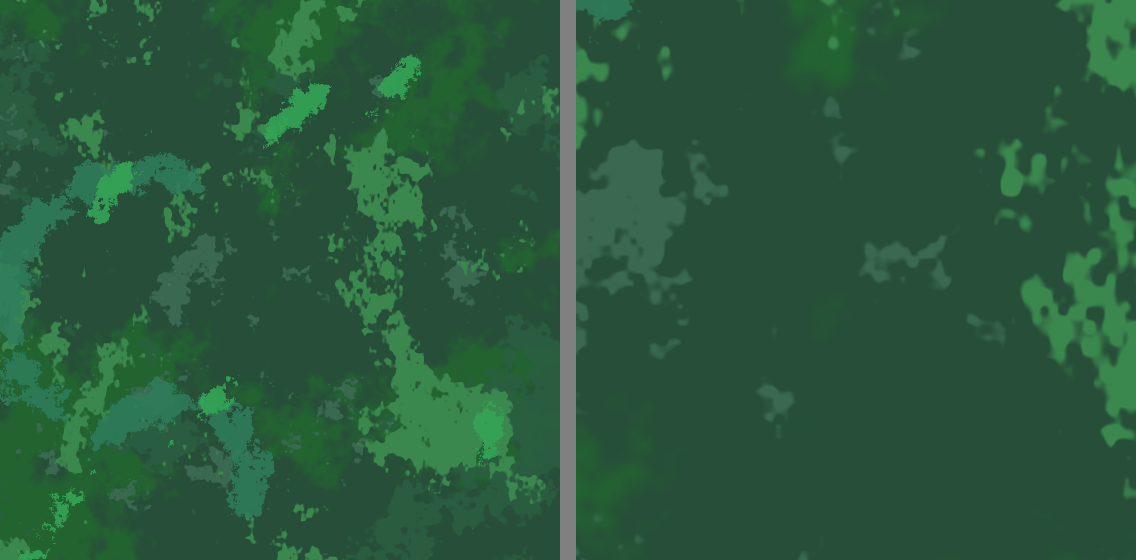
Left: the whole. Right: its middle third, enlarged.
A WebGL 1 fragment shader for this texture:

```glsl
precision highp float;
// Mottled forest-green camouflage: a flat dark ground under ragged washes,
// sage flecks, teal brushed arcs and a few bright dabs. Each layer is
// thresholded fractal value noise, so its edges crumble into small grains.

uniform vec2 u_resolution;

float hash(vec2 p) {
  vec3 h = fract(p.xyx * 0.1031);
  h += dot(h, h.yzx + 33.33);
  return fract((h.x + h.y) * h.z);
}

float valueNoise(vec2 p) {
  vec2 cell = floor(p);
  vec2 f = fract(p);
  f = f * f * (3.0 - 2.0 * f);
  float low = mix(hash(cell), hash(cell + vec2(1.0, 0.0)), f.x);
  float high = mix(hash(cell + vec2(0.0, 1.0)), hash(cell + 1.0), f.x);
  return mix(low, high, f.y);
}

// Rotated octaves; a high gain keeps the small grains strong.
float fractal(vec2 p, float gain) {
  float sum = 0.0;
  float total = 0.0;
  float weight = 1.0;
  for (int i = 0; i < 6; i++) {
    sum += weight * valueNoise(p);
    total += weight;
    weight *= gain;
    p = mat2(1.6, 1.2, -1.2, 1.6) * p + 3.7;
  }
  return sum / total;
}

// Crumbled patches covering the noise above a level.
float patches(vec2 p, float level) {
  return smoothstep(level - 0.018, level + 0.018, fractal(p, 0.75));
}

// Wears away a stroke whose body is 1 on its spine and 0 at its rim.
float crumble(float body, float grain) {
  return smoothstep(0.25, 0.45, body + (grain - 0.5) * 4.0);
}

// Two open rings, one facing left and one facing up.
float arcs(vec2 p, float grain) {
  float cover = 0.0;
  for (int i = 0; i < 2; i++) {
    float k = float(i);
    vec2 q = p - mix(vec2(0.25, 0.45), vec2(0.30, 0.14), k);
    vec2 facing = mix(vec2(-0.87, 0.5), vec2(0.5, 0.87), k);
    float radius = mix(0.24, 0.14, k);
    float away = max(0.0, 0.2 - dot(q / max(length(q), 0.001), facing));
    float body = 1.0 - abs(length(q) - radius) / 0.036 - 4.0 * away;
    cover = max(cover, crumble(body, grain));
  }
  return cover;
}

// Short strokes leaning up and to the right, mostly low on the canvas.
float dabs(vec2 p, float grain) {
  float cover = 0.0;
  for (int i = 0; i < 6; i++) {
    float k = float(i);
    float height = hash(vec2(k, 8.0));
    vec2 q = p - vec2((k + 0.2 + 0.6 * hash(vec2(k, 3.0))) / 6.5,
                      0.05 + 0.88 * height * height);
    float angle = 0.65 + 0.9 * hash(vec2(k, 5.0));
    vec2 along = vec2(cos(angle), sin(angle));
    vec2 local = vec2(dot(q, along), dot(q, vec2(-along.y, along.x)));
    float body = 1.0 - length(local / vec2(0.075, 0.025));
    cover = max(cover, crumble(body, grain));
  }
  return cover;
}

void main() {
  vec2 p = gl_FragCoord.xy / u_resolution.y;
  vec2 tall = p * vec2(1.15, 0.9);
  float grain = fractal(p * 18.0 + 40.0, 0.75);

  // Dark ground with soft moss clouds and a thin cool wash
  vec3 color = vec3(0.15, 0.306, 0.22);
  float moss = smoothstep(0.54, 0.66, fractal(p * 4.0 + 11.0, 0.65));
  color = mix(color, vec3(0.135, 0.39, 0.19), moss);
  color = mix(color, vec3(0.165, 0.37, 0.255), 0.85 * patches(p * 4.0 + 23.0, 0.60));

  // Greyish and sage flecks
  color = mix(color, vec3(0.235, 0.42, 0.325), 0.9 * patches(p * 6.0 + 57.0, 0.67));
  color = mix(color, vec3(0.23, 0.535, 0.305), patches(tall * 5.0 + 71.0, 0.61));

  // Teal arcs and bright dabs
  color = mix(color, vec3(0.18, 0.49, 0.36), 0.85 * arcs(p, grain));
  color = mix(color, vec3(0.20, 0.64, 0.33), 0.92 * dabs(p, grain));

  gl_FragColor = vec4(color, 1.0);
}
```
